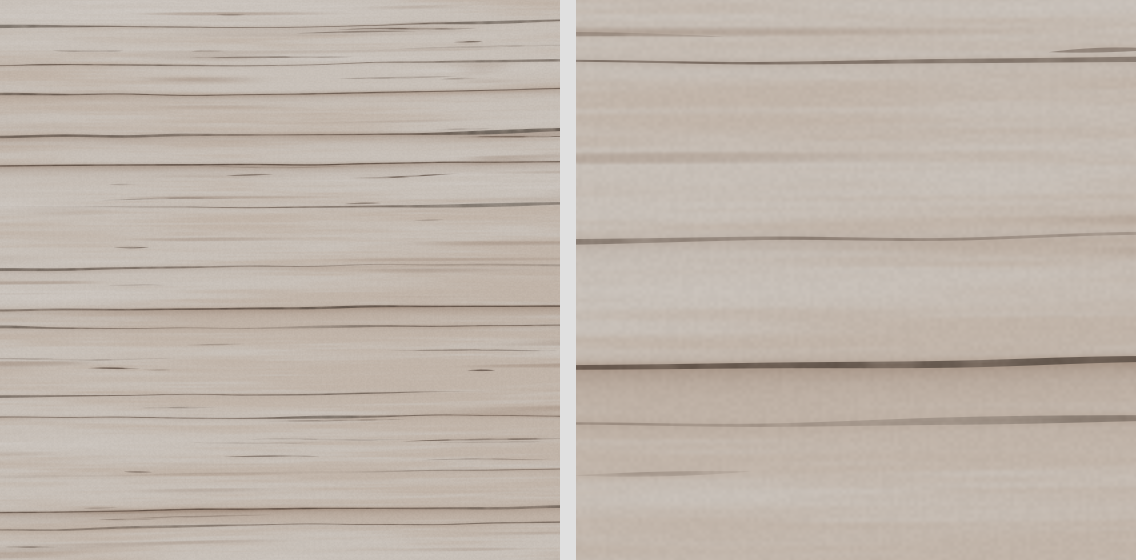
Left, the full canvas; right, a detail of the centre.
A Shadertoy shader for this texture:

```glsl
const vec3 PALE = vec3(0.805, 0.782, 0.760);
const vec3 LIGHT = vec3(0.782, 0.752, 0.722);
const vec3 TAN = vec3(0.755, 0.705, 0.660);
const vec3 BROWN = vec3(0.580, 0.490, 0.425);
const vec3 DARK = vec3(0.350, 0.290, 0.250);
const vec3 ASH = vec3(0.400, 0.375, 0.345);
const int VEINS = 14;
const int STREAKS = 44;

float hash(vec2 p) {
    return fract(sin(dot(p, vec2(127.1, 311.7))) * 43758.5453);
}

float noise(vec2 p) {
    vec2 cell = floor(p);
    vec2 f = fract(p);
    f = f * f * (3.0 - 2.0 * f);
    float low = mix(hash(cell), hash(cell + vec2(1.0, 0.0)), f.x);
    float high = mix(hash(cell + vec2(0.0, 1.0)), hash(cell + 1.0), f.x);
    return mix(low, high, f.y);
}

// Share of a pixel covered by a line of the given half width
float lineCover(float d, float halfWidth, float pixel) {
    float top = min(d + 0.5 * pixel, halfWidth);
    float bottom = max(d - 0.5 * pixel, -halfWidth);
    return clamp((top - bottom) / pixel, 0.0, 1.0);
}

// Pale wood with broad bands, fine fibres and faint brown threads
vec3 woodBase(vec2 p) {
    float broad = noise(p * vec2(0.9, 10.0) + 3.0);
    float medium = noise(p * vec2(2.0, 38.0) + 17.0);
    float fine = noise(p * vec2(5.0, 130.0) + 41.0);
    float hair = noise(p * vec2(12.0, 300.0) + 73.0);
    float tone = 0.42 * broad + 0.28 * medium + 0.18 * fine + 0.12 * hair;
    vec3 color = mix(TAN, LIGHT, smoothstep(0.28, 0.56, tone));
    color = mix(color, PALE, 0.8 * smoothstep(0.54, 0.78, tone));

    float thread = smoothstep(0.62, 0.98, noise(p * vec2(2.6, 105.0) + 91.0));
    float patches = smoothstep(0.35, 0.75, noise(p * vec2(3.0, 14.0) + 57.0));
    return mix(color, BROWN, 0.42 * thread * patches);
}

// Long wavy vein: brown shadow below, dark core that swells into ash lenses
vec3 addVein(vec3 color, vec2 p, float y, float id, float strength, float pixel) {
    float wave = 0.007 * (noise(vec2(p.x * 2.6, id + 100.0)) - 0.5);
    wave += 0.0025 * (noise(vec2(p.x * 9.0, id + 200.0)) - 0.5);
    float d = p.y - y - wave;

    float swell = pow(noise(vec2(p.x * 3.4, id + 300.0)), 3.0);
    float presence = smoothstep(0.1, 0.55, noise(vec2(p.x * 2.2, id + 400.0)));
    presence = mix(presence, 1.0, 0.6 * strength);
    float ragged = 0.65 + 0.35 * noise(vec2(p.x * 70.0, id + 500.0));

    float reach = d < 0.0 ? mix(0.003, 0.009, strength) : 0.0022;
    float shadow = exp(-abs(d) / reach) * mix(0.28, 0.65, strength);
    color = mix(color, BROWN, shadow * presence);

    float halfWidth = mix(0.0006, 0.0011, strength) + 0.0028 * swell;
    float core = lineCover(d, halfWidth, pixel) * presence * ragged;
    return mix(color, mix(DARK, ASH, swell), core * mix(0.72, 0.92, strength));
}

// Short tapered fleck with broken edges
vec3 addStreak(vec3 color, vec2 p, vec2 center, float len, float id, float pixel) {
    float along = (p.x - center.x) / len;
    float taper = max(1.0 - along * along, 0.0);
    float wave = 0.005 * (noise(vec2(p.x * 6.0, id + 600.0)) - 0.5);
    float d = p.y - center.y - wave;
    float broken = smoothstep(0.2, 0.7, noise(vec2(p.x * 38.0, p.y * 260.0 + id)));
    float opacity = mix(0.2, 0.8, pow(hash(vec2(id, 8.0)), 2.0));
    float halo = 0.25 * exp(-abs(d) / 0.003) * taper;
    float core = lineCover(d, 0.0014 * taper, pixel) * mix(0.35, 1.0, broken);
    color = mix(color, BROWN, halo * opacity);
    return mix(color, DARK, core * opacity);
}

void mainImage(out vec4 fragColor, in vec2 fragCoord) {
    vec2 uv = fragCoord / iResolution.xy;
    float pixel = 1.0 / iResolution.y;

    // Gentle bend shared by the whole grain
    vec2 p = uv;
    p.y += 0.012 * (noise(uv * vec2(1.8, 4.0) + 5.0) - 0.5) - 0.008 * uv.x;
    vec3 color = woodBase(p);

    for (int i = 0; i < STREAKS; i++) {
        float id = float(i);
        vec2 center = vec2(hash(vec2(id, 1.0)), hash(vec2(id, 2.0)));
        float len = mix(0.025, 0.2, pow(hash(vec2(id, 3.0)), 2.0));
        if (abs(p.y - center.y) < 0.03 && abs(p.x - center.x) < len) {
            color = addStreak(color, p, center, len, id, pixel);
        }
    }

    for (int i = 0; i < VEINS; i++) {
        float id = float(i);
        float y = (id + 0.1 + 0.8 * hash(vec2(id, 5.0))) / float(VEINS);
        float strength = smoothstep(0.45, 0.95, hash(vec2(id, 6.0)));
        if (abs(p.y - y) < 0.06) {
            color = addVein(color, p, y, id, strength, pixel);
        }
    }

    // Fine surface grain
    color += 0.022 * (noise(uv * 420.0) - 0.5);
    fragColor = vec4(color, 1.0);
}
```
